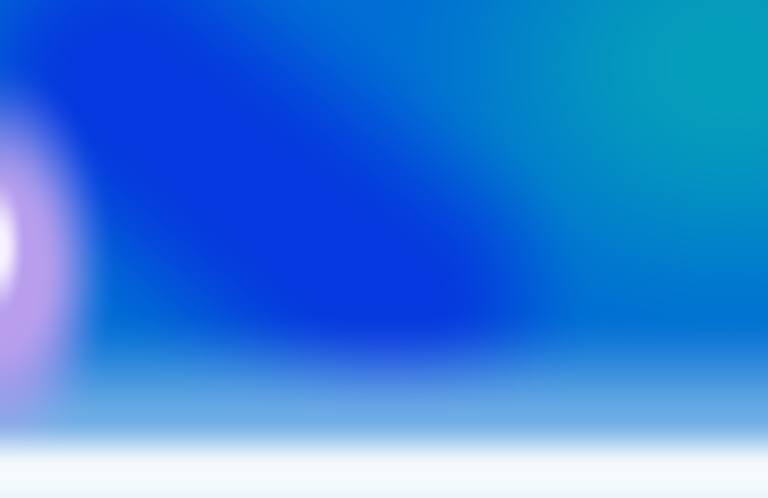
Reproduce this background procedurally as a Shadertoy shader.

```glsl
// Distance from p to the segment a-b
float segmentDistance(vec2 p, vec2 a, vec2 b) {
    vec2 ab = b - a;
    float along = clamp(dot(p - a, ab) / dot(ab, ab), 0.0, 1.0);
    return length(p - a - ab * along);
}

// Soft ellipse: 1 inside the inner scale, 0 beyond the outer scale
float softEllipse(vec2 p, vec2 center, vec2 radius, float inner, float outer) {
    return 1.0 - smoothstep(inner, outer, length((p - center) / radius));
}

// 1 at or below the low height, 0 at or above the high one
float risingFade(float y, float low, float high) {
    return 1.0 - smoothstep(low, high, y);
}

void mainImage(out vec4 fragColor, in vec2 fragCoord) {
    // Canvas units: height is 1, width is fixed at 1.536
    vec2 p = fragCoord / iResolution.xy * vec2(1.536, 1.0);

    // Azure field with a teal glow in the upper right
    vec3 color = vec3(0.0, 0.43, 0.83);
    float teal = softEllipse(p, vec2(1.46, 0.87), vec2(1.0, 0.83), 0.05, 0.75);
    color = mix(color, vec3(0.02, 0.62, 0.73), teal);

    // Diagonal band of deep blue
    float bandDistance = segmentDistance(p, vec2(0.24, 0.84), vec2(0.78, 0.40));
    color = mix(color, vec3(0.02, 0.22, 0.87), 1.0 - smoothstep(0.08, 0.42, bandDistance));

    // Pale blue haze above the floor
    color = mix(color, vec3(0.45, 0.69, 0.90), risingFade(p.y, 0.13, 0.38));

    // Lilac glow on the left edge with a white core
    float lilac = softEllipse(p, vec2(0.0, 0.46), vec2(0.2, 0.36), 0.4, 1.2);
    color = mix(color, vec3(0.72, 0.62, 0.93), lilac);
    float core = softEllipse(p, vec2(0.0, 0.505), vec2(0.04, 0.11), 0.2, 1.3);
    color = mix(color, vec3(0.97, 0.95, 1.0), core);

    // White floor, slightly tinted at the very bottom
    vec3 floorColor = mix(vec3(0.96, 0.98, 0.99), vec3(0.92, 0.96, 0.98), risingFade(p.y, 0.0, 0.025));
    color = mix(color, floorColor, risingFade(p.y, 0.06, 0.16));

    fragColor = vec4(color, 1.0);
}
```
